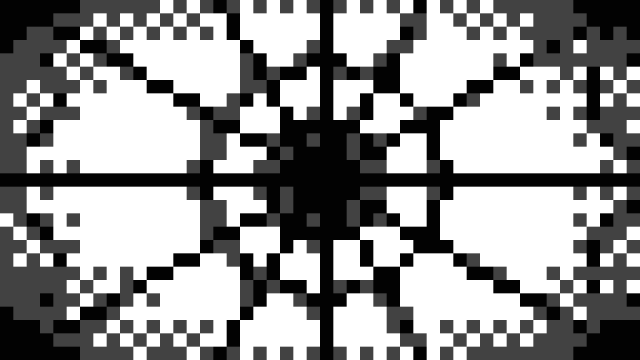
Give the GLSL for this background, as a Shadertoy shader.

```glsl
// A blocky spider web with sagging threads, dithered into white, grey and black.

const vec2  GRID          = vec2(48.0, 27.0);      // blocks across and up
const vec2  HUB           = vec2(24.2, 13.5);      // web centre, in blocks
const vec3  PAPER         = vec3(1.0);
const vec3  SHADE         = vec3(0.26);
const vec3  INK           = vec3(0.008);
const float SPOKES        = 12.0;
const float RING_RADII[3] = float[3](5.0, 10.3, 25.5);
const float SAG           = 0.185;                 // dip of a ring between spokes
const float HUB_RADIUS    = 2.7;
const vec2  SPOKE_EDGE    = vec2(0.62, 0.16);      // outer reach, falloff
const vec2  RING_EDGE     = vec2(0.80, 0.34);
const float VIGNETTE_TALL = 1.6;                   // vertical stretch of the vignette
const vec2  SHADE_RANGE   = vec2(17.8, 28.0);      // paper to shade
const vec2  INK_RANGE     = vec2(26.8, 29.2);      // shade to ink
const int   SAMPLES       = 3;                     // edge smoothing per axis
const float PI            = 3.14159265;

// Ordered dither threshold, built from a recursive 2x2 pattern
float bayer2(vec2 a) {
    a = floor(a);
    return fract(a.x * 0.5 + a.y * a.y * 0.75);
}

float bayer4(vec2 a) {
    return bayer2(a * 0.5) * 0.25 + bayer2(a);
}

// Darkness of a thread: 0 is paper, 1 is shade, 2 is ink
float thread(float dist, vec2 edge) {
    return clamp((edge.x - dist) / edge.y, 0.0, 2.0);
}

float webDarkness(vec2 p) {
    float r = length(p);
    float angle = atan(p.y, p.x);

    // Straight spokes
    float sector = 2.0 * PI / SPOKES;
    float offset = angle - sector * round(angle / sector);
    float dark = thread(r * abs(sin(offset)), SPOKE_EDGE);

    // Rings that hang inward between spokes
    float phase = angle * SPOKES * 0.5;
    float dip = 1.0 - SAG * abs(sin(phase));
    float slope = SAG * SPOKES * 0.5 * cos(phase);
    for (int i = 0; i < 3; i++) {
        float dist = abs(r - RING_RADII[i] * dip) * inversesqrt(1.0 + slope * slope);
        dark = max(dark, thread(dist, RING_EDGE));
    }

    // Solid hub
    return max(dark, clamp((HUB_RADIUS - r) * 2.0 + 1.5, 0.0, 2.0));
}

float vignetteDarkness(vec2 p) {
    float e = length(p * vec2(1.0, VIGNETTE_TALL));
    vec2 start = vec2(SHADE_RANGE.x, INK_RANGE.x);
    vec2 end = vec2(SHADE_RANGE.y, INK_RANGE.y);
    vec2 ramp = clamp((e - start) / (end - start), 0.0, 1.0);
    return ramp.x + ramp.y;
}

vec3 blockColor(vec2 cell) {
    vec2 p = cell + 0.5 - HUB;
    float dark = max(webDarkness(p), vignetteDarkness(p));
    float threshold = bayer4(vec2(cell.x + 3.0, GRID.y - 1.0 - cell.y)) + 1.0 / 32.0;
    float level = floor(dark + 1.0 - threshold);
    return level < 0.5 ? PAPER : (level < 1.5 ? SHADE : INK);
}

void mainImage(out vec4 fragColor, in vec2 fragCoord) {
    // Average several samples so block edges stay smooth
    vec3 sum = vec3(0.0);
    for (int j = 0; j < SAMPLES; j++) {
        for (int i = 0; i < SAMPLES; i++) {
            vec2 jitter = (vec2(i, j) + 0.5) / float(SAMPLES) - 0.5;
            vec2 uv = (fragCoord + jitter) / iResolution.xy;
            sum += blockColor(floor(uv * GRID));
        }
    }
    fragColor = vec4(sum / float(SAMPLES * SAMPLES), 1.0);
}
```
